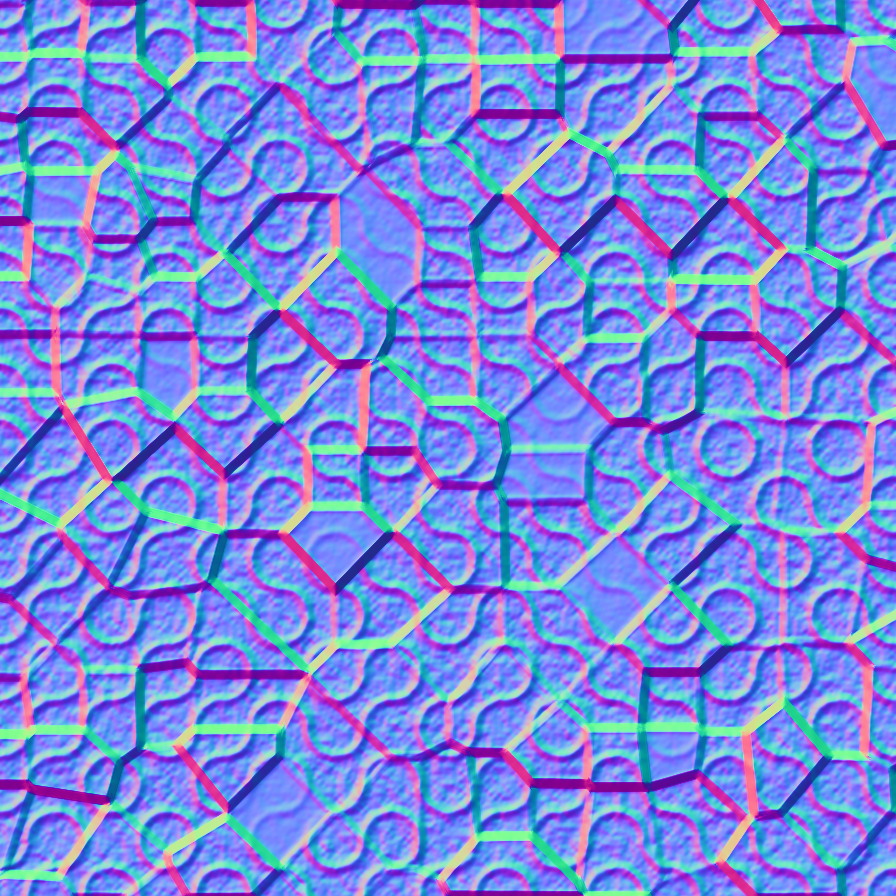
Write a three.js fragment shader that draws this texture map.

```glsl
// Tangent-space normal map of stepped stone plates with curved grooves.
// Voronoi plates of a thinned-out grid stand at differing heights and carry
// Truchet arcs and fine grain; central differences give the normal.
varying vec2 vUv;

const float TILES = 16.0;
const float MISSING_EVEN = 0.24;
const float MISSING_ODD = 0.66;
const float BEVEL = 0.07;
const float PLATE_HEIGHT = 1.75;
const float SEAM_DEPTH = 0.08;
const float SEAM_WIDTH = 0.055;
const float GROOVE_DEPTH = 0.14;
const float GROOVE_WIDTH = 0.06;
const float GRAIN_HEIGHT = 0.075;
const vec2 LEAN = vec2(-0.08, 0.1);

float hash(vec2 p, float seed) {
  vec3 q = fract(vec3(p.xyx + seed * 7.13) * vec3(0.1031, 0.1030, 0.0973));
  q += dot(q, q.yzx + 33.33);
  return fract((q.x + q.y) * q.z);
}

float valueNoise(vec2 p, float seed) {
  vec2 i = floor(p);
  vec2 f = fract(p);
  f = f * f * (3.0 - 2.0 * f);
  float low = mix(hash(i, seed), hash(i + vec2(1.0, 0.0), seed), f.x);
  float high = mix(hash(i + vec2(0.0, 1.0), seed), hash(i + 1.0, seed), f.x);
  return mix(low, high, f.y);
}

// Plate centre: checkered thinning favours diagonal borders, some are loose.
vec2 plateCentre(vec2 cell) {
  float missing = mix(MISSING_EVEN, MISSING_ODD, mod(cell.x + cell.y, 2.0));
  if (hash(cell, 1.0) < missing) return vec2(1000.0);
  float loose = step(0.86, hash(cell, 2.0));
  vec2 jitter = vec2(hash(cell, 3.0), hash(cell, 4.0)) - 0.5;
  return cell + vec2(0.0, 0.5) + jitter * mix(vec2(0.02, 0.16), vec2(0.8), loose);
}

// Rows alternate in height so that most borders form a clear step.
float plateLevel(vec2 cell) {
  return mix(hash(cell, 5.0), mod(cell.y, 2.0), 0.3);
}

float ditch(float d, float width) {
  float t = d / width;
  return exp(-0.5 * t * t);
}

// Plate height (x), roughness (y) and distance to the closest border (z).
vec3 plates(vec2 p) {
  vec2 base = floor(p + vec2(0.5, 0.0));
  vec2 nearest = vec2(1000.0);
  for (int y = -2; y <= 2; y++) {
    for (int x = -2; x <= 2; x++) {
      vec2 centre = plateCentre(base + vec2(float(x), float(y)));
      if (distance(p, centre) < distance(p, nearest)) nearest = centre;
    }
  }
  vec2 total = vec2(0.0);
  float weightSum = 0.0001;
  float closest = 10.0;
  for (int y = -2; y <= 2; y++) {
    for (int x = -2; x <= 2; x++) {
      vec2 cell = base + vec2(float(x), float(y));
      vec2 centre = plateCentre(cell);
      vec2 across = centre - nearest;
      float gap = length(across);
      float border = dot(0.5 * (centre + nearest) - p, across) / max(gap, 0.001);
      if (gap > 0.001) closest = min(closest, border);
      float share = 0.5 - 0.5 * clamp(border / BEVEL, 0.0, 1.0);
      float weight = share / (1.0 - share);
      float rough = step(0.08, hash(cell, 6.0));
      total += weight * vec2(plateLevel(cell), rough);
      weightSum += weight;
    }
  }
  return vec3(total / weightSum, closest);
}

// Distance to the quarter arcs of a randomly turned Truchet tile.
float arcDistance(vec2 p) {
  vec2 f = fract(p);
  if (hash(floor(p), 8.0) < 0.5) f.x = 1.0 - f.x;
  return min(abs(length(f) - 0.5), abs(length(1.0 - f) - 0.5));
}

float grain(vec2 p) {
  return valueNoise(p * 6.5, 11.0) + 0.4 * valueNoise(p * 13.0, 12.0) - 0.7;
}

float surfaceHeight(vec2 p) {
  vec3 plate = plates(p);
  float detail = GRAIN_HEIGHT * grain(p)
               - GROOVE_DEPTH * ditch(arcDistance(p), GROOVE_WIDTH);
  return PLATE_HEIGHT * plate.x + detail * mix(0.3, 1.0, plate.y)
       - SEAM_DEPTH * ditch(plate.z, SEAM_WIDTH);
}

// Normal with its green axis pointing down the canvas.
vec3 surfaceNormal(vec2 p, float reach) {
  vec2 dx = vec2(reach, 0.0);
  vec2 dy = vec2(0.0, reach);
  vec2 slope = vec2(surfaceHeight(p + dx) - surfaceHeight(p - dx),
                    surfaceHeight(p - dy) - surfaceHeight(p + dy));
  return normalize(vec3(LEAN - slope / (2.0 * reach), 1.0));
}

void main() {
  vec3 normal = surfaceNormal(vUv * TILES, 0.026);
  gl_FragColor = vec4(normal * 0.5 + 0.5, 1.0);
}
```
